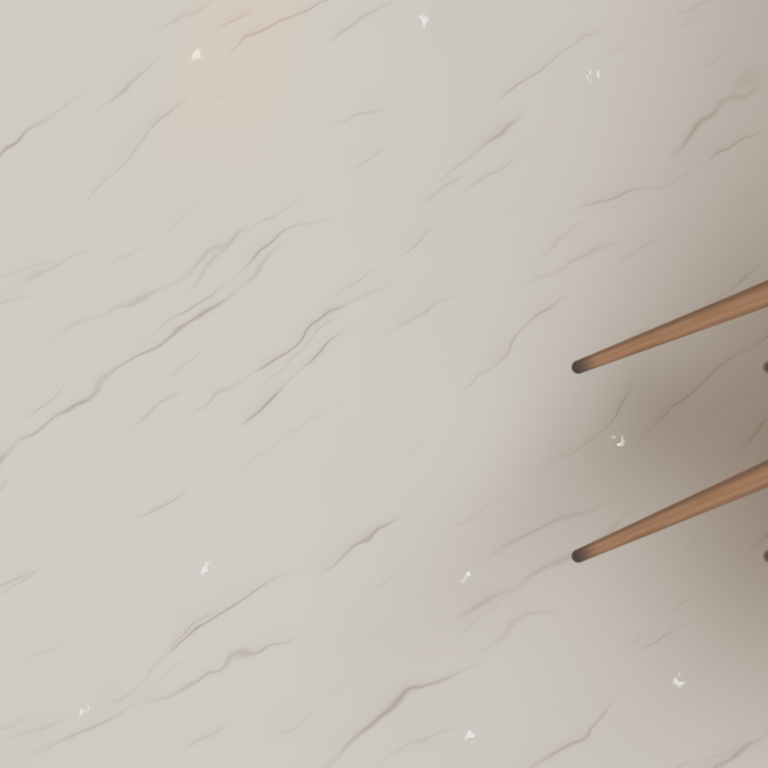
A WebGL 2 fragment shader for this texture:

```glsl
#version 300 es
precision highp float;
// Pale veined marble floor with soft shadows and two tapered wooden legs.
uniform vec2 u_resolution;
out vec4 fragColor;

const vec3 MARBLE = vec3(0.815, 0.797, 0.772);
const vec3 SHADOW = vec3(0.575, 0.520, 0.465);
const vec3 VEIN = vec3(0.56, 0.49, 0.42);
const vec3 SUNLIT = vec3(0.845, 0.795, 0.735);
const vec3 WOOD = vec3(0.62, 0.47, 0.36);
const vec3 WOOD_DARK = vec3(0.40, 0.31, 0.25);
const vec3 FOOT = vec3(0.30, 0.27, 0.25);

vec2 hash2(vec2 p) {
    vec3 q = fract(p.xyx * vec3(0.1031, 0.1030, 0.0973));
    q += dot(q, q.yzx + 33.33);
    return fract((q.xx + q.yz) * q.zy);
}

float noise(vec2 p) {
    vec2 i = floor(p), f = fract(p);
    f = f * f * (3.0 - 2.0 * f);
    float low = mix(hash2(i).x, hash2(i + vec2(1, 0)).x, f.x);
    float high = mix(hash2(i + vec2(0, 1)).x, hash2(i + vec2(1, 1)).x, f.x);
    return mix(low, high, f.y);
}

float fbm(vec2 p) {
    float sum = 0.0, amp = 0.5;
    for (int i = 0; i < 4; i++) {
        sum += amp * noise(p);
        p = p * 2.1 + 7.3;
        amp *= 0.5;
    }
    return sum;
}

mat2 rotation(float a) {
    return mat2(cos(a), -sin(a), sin(a), cos(a));
}

// Scattered tapering strands running along x, one per cell.
float veinLayer(vec2 p, vec2 cell, float width, float seed) {
    vec2 home = floor(p / cell);
    float total = 0.0;
    for (int j = -1; j <= 1; j++) {
        for (int i = -1; i <= 1; i++) {
            vec2 id = home + vec2(i, j);
            vec2 place = hash2(id + seed), shape = hash2(id + seed + 41.0);
            vec2 d = p - (id + place) * cell;
            d.y -= (shape.x - 0.5) * 0.35 * d.x;
            float reach = cell.x * mix(0.25, 0.75, shape.y);
            float taper = 1.0 - smoothstep(0.3, 1.0, abs(d.x) / reach);
            float w = width * mix(0.5, 1.2, place.x);
            float line = exp(-d.y * d.y / (w * w));
            float halo = exp(-abs(d.y) / (d.y > 0.0 ? 0.011 : 0.003));
            total += taper * mix(0.3, 1.0, shape.x) * (0.65 * line + 0.22 * halo);
        }
    }
    return total;
}

// Small clusters of bright flecks in a few cells.
float glints(vec2 p, float cell) {
    vec2 id = floor(p / cell);
    vec2 center = (id + 0.2 + 0.6 * hash2(id + 91.0)) * cell;
    float cluster = 1.0 - smoothstep(0.004, 0.013, length(p - center));
    float chosen = step(0.78, hash2(id + 17.0).y);
    return chosen * cluster * smoothstep(0.5, 0.72, noise(p * 190.0));
}

float softSegment(vec2 p, vec2 a, vec2 b, float radius) {
    vec2 ab = b - a;
    float t = clamp(dot(p - a, ab) / dot(ab, ab), 0.0, 1.0);
    float d = length(p - a - t * ab) / radius;
    return exp(-d * d) * (1.0 - 0.75 * t);
}

float floorShade(vec2 p) {
    float band = (p.y - 0.43) / 0.27;
    float side = smoothstep(0.60, 1.06, p.x) * exp(-band * band);
    float edge = smoothstep(0.72, 1.08, p.x) * smoothstep(-0.1, 0.3, p.y);
    float tongue = softSegment(p, vec2(0.84, 0.46), vec2(0.52, 0.18), 0.085);
    return 0.62 * side + 0.36 * edge + 0.26 * tongue + 0.09 * smoothstep(0.3, 0.8, p.x);
}

float sunPatch(vec2 p) {
    float x = p.x - 0.25 * (p.y - 0.9);
    float across = smoothstep(0.20, 0.25, x) * (1.0 - smoothstep(0.35, 0.40, x));
    return across * smoothstep(0.74, 0.90, p.y);
}

// Tapered leg starting at its foot and widening along a direction.
vec3 drawLeg(vec3 color, vec2 p, vec2 foot, float angle, float blur) {
    vec2 q = rotation(angle) * (p - foot);
    float radius = 0.0085 + 0.029 * max(q.x, 0.0);
    float d = length(vec2(min(q.x, 0.0), q.y)) - radius;
    float grain = noise(q * vec2(22.0, 320.0)) - 0.5;
    float rim = smoothstep(0.35, 1.0, abs(q.y / radius + 0.12));
    vec3 wood = mix(WOOD, WOOD_DARK, 0.65 * rim) + 0.05 * grain;
    wood = mix(FOOT, wood, smoothstep(-0.008, 0.03, q.x));
    return mix(color, wood, 1.0 - smoothstep(-blur, blur, d));
}

void main() {
    vec2 p = gl_FragCoord.xy / u_resolution.y;
    float blur = max(0.0018, 1.0 / u_resolution.y);

    // Stone, warm light and broad shadow
    vec3 color = MARBLE + 0.016 * (fbm(p * 5.0) - 0.47);
    color = mix(color, SUNLIT, 0.7 * sunPatch(p));
    color = mix(color, SHADOW, clamp(floorShade(p), 0.0, 1.0));

    // Diagonal veins, warped and broken up
    vec2 v = rotation(0.54) * p;
    v.y += 0.075 * (fbm(v * vec2(6.0, 9.0) + 3.0) - 0.47);
    float broken = smoothstep(0.22, 0.75, noise(v * vec2(17.0, 45.0)));
    float veins = veinLayer(v, vec2(0.27, 0.125), 0.0028, 5.0) * mix(0.25, 1.0, broken);
    veins += 0.4 * veinLayer(v + 0.37, vec2(0.16, 0.10), 0.002, 23.0) * broken;
    color = mix(color, VEIN * mix(1.0, 0.85, floorShade(p)), min(0.62 * veins, 0.65));
    color = mix(color, vec3(0.93, 0.92, 0.90), 0.8 * glints(p, 0.17));

    // Legs and the dark feet at the right border
    for (int i = 0; i < 2; i++) {
        float y = 0.276 + 0.246 * float(i);
        float spot = length((p - vec2(1.003, y)) * vec2(1.0, 1.1));
        color = mix(color, FOOT, 0.85 * (1.0 - smoothstep(0.005, 0.012, spot)));
        color = drawLeg(color, p, vec2(0.753, y), 0.41 - 0.04 * float(i), blur);
    }
    fragColor = vec4(color, 1.0);
}
```
